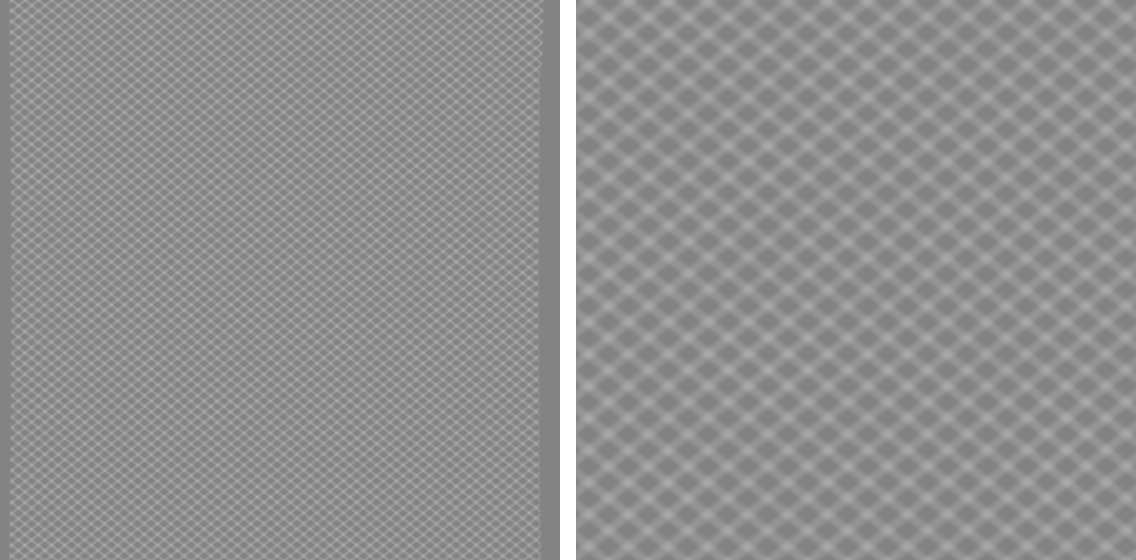
Left: the whole. Right: its middle third, enlarged.
A Shadertoy shader for this pattern:

```glsl
// Soft grey diamond mesh of crossing diagonal threads between plain side margins.

const vec2 REPEATS = vec2(42.2, 52.4);      // diamonds across and down the canvas
const vec2 MESH_ORIGIN = vec2(0.021, 0.599); // one thread crossing
const vec3 GROUND = vec3(0.508);
const vec3 MARGIN = vec3(0.514);
const float THREAD_LIGHT = 0.074;

vec2 hashGradient(vec2 cell) {
    float angle = 6.2832 * fract(sin(dot(cell, vec2(127.1, 311.7))) * 43758.5);
    return vec2(cos(angle), sin(angle));
}

float gradientNoise(vec2 p) {
    vec2 cell = floor(p);
    vec2 f = p - cell;
    vec2 blend = f * f * f * (f * (f * 6.0 - 15.0) + 10.0);
    float a = dot(hashGradient(cell), f);
    float b = dot(hashGradient(cell + vec2(1, 0)), f - vec2(1, 0));
    float c = dot(hashGradient(cell + vec2(0, 1)), f - vec2(0, 1));
    float d = dot(hashGradient(cell + vec2(1, 1)), f - vec2(1, 1));
    return mix(mix(a, b, blend.x), mix(c, d, blend.x), blend.y);
}

// Blurred line at every whole value of the coordinate
float thread(float coordinate, float halfWidth, float blur) {
    float distanceToLine = abs(fract(coordinate + 0.5) - 0.5);
    float soft = max(blur, 0.7 * fwidth(coordinate));
    return 1.0 - smoothstep(halfWidth - soft, halfWidth + soft, distanceToLine);
}

// Mesh strip with gently bowed sides and a slightly wider top right
float stripMask(vec2 uv, float blur) {
    float bow = 4.0 * uv.y * (1.0 - uv.y);
    float left = 0.0165 + 0.004 * bow;
    float right = 0.966 - 0.004 * bow + 0.004 * smoothstep(0.86, 0.9, uv.y);
    float soft = max(blur, fwidth(uv.x));
    return smoothstep(left - soft, left + soft, uv.x)
         * (1.0 - smoothstep(right - soft, right + soft, uv.x));
}

void mainImage(out vec4 fragColor, in vec2 fragCoord) {
    vec2 uv = fragCoord / iResolution.xy;

    // Slight drift of the threads
    vec2 drift = 0.035 * vec2(gradientNoise(uv * 6.0), gradientNoise(uv * 6.0 + 31.0));
    vec2 p = (uv - MESH_ORIGIN) * REPEATS + drift;

    // Two diagonal families add up to brighter crossings
    float rising = thread(p.x - p.y, 0.18, 0.15);
    float falling = thread(p.x + p.y, 0.18, 0.15);
    float wear = 1.0 + 0.12 * gradientNoise(uv * REPEATS * 0.4);
    vec3 mesh = GROUND + THREAD_LIGHT * wear * (rising + falling);

    vec3 color = mix(MARGIN, mesh, stripMask(uv, 0.0025));
    fragColor = vec4(color, 1.0);
}
```
